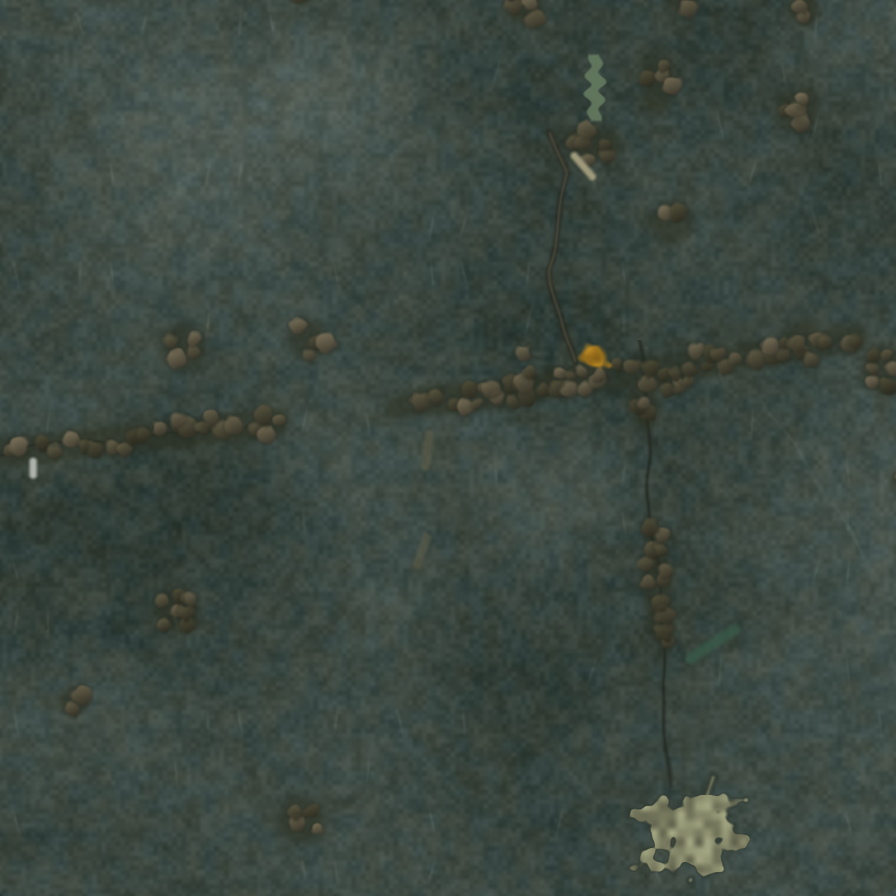
Give the GLSL for this texture, as a Shadertoy shader.

```glsl
// Weathered slate paving: mottled grey-green stone crossed by two soil-filled seams.
// Layered value noise makes the stone; a density field decides where a jittered
// grid drops earth crumbs, and distance functions add twigs, leaves and scratches.

float hash(vec2 p) {
    vec3 q = fract(vec3(p.xyx) * 0.1031);
    q += dot(q, q.yzx + 33.33);
    return fract((q.x + q.y) * q.z);
}

float noise(vec2 p) {
    vec2 i = floor(p), f = fract(p);
    f = f * f * (3.0 - 2.0 * f);
    return mix(mix(hash(i), hash(i + vec2(1, 0)), f.x),
               mix(hash(i + vec2(0, 1)), hash(i + vec2(1, 1)), f.x), f.y);
}

float fbm(vec2 p) {
    float sum = 0.0, amp = 0.53;
    for (int i = 0; i < 4; i++) {
        sum += amp * noise(p);
        p = mat2(1.6, 1.2, -1.2, 1.6) * p + 17.3;
        amp *= 0.5;
    }
    return sum;
}

float segment(vec2 p, vec2 a, vec2 b) {
    vec2 d = b - a;
    return length(p - a - d * clamp(dot(p - a, d) / dot(d, d), 0.0, 1.0));
}

// Soft round spot, 1 at its centre
float spot(vec2 p, vec2 centre, vec2 size) {
    vec2 d = (p - centre) / size;
    return exp(-dot(d, d));
}

float cover(float dist, float soft) { return 1.0 - smoothstep(-soft, soft, dist); }

float seamY(float x) { return 0.495 + 0.1 * x + 0.035 * x * x; }
float jointX(float y) { return 0.715 + 0.073 * (0.6 - y); }

// How much loose earth lies at p
float earth(vec2 p) {
    float seam = exp(-pow((p.y - seamY(p.x)) / 0.017, 2.0));
    seam *= smoothstep(0.4, 0.62, noise(vec2(p.x * 11.0 + 2.0, 4.0)) + spot(p, vec2(0.65, 0.59), vec2(0.07)));
    float joint = exp(-pow((p.x - jointX(p.y)) / 0.017, 2.0)) * step(p.y, 0.61);
    joint *= max(spot(p, vec2(0.74, 0.34), vec2(0.1, 0.08)), spot(p, vec2(0.72, 0.56), vec2(0.1, 0.05)));
    // Scattered clumps, commoner towards the upper right
    vec2 cell = floor(p / 0.135);
    vec2 centre = (cell + 0.3 + 0.4 * vec2(hash(cell + 5.0), hash(cell + 9.0))) * 0.135;
    float chance = 0.24 + 0.36 * smoothstep(0.45, 0.65, p.x) * smoothstep(0.55, 0.7, p.y);
    float clump = step(hash(cell + 31.0), chance) * spot(p, centre, vec2(0.014 + 0.014 * hash(cell + 2.0)));
    float upper = spot(p, vec2(0.66, 0.84), vec2(0.035, 0.018)) + spot(p, vec2(0.735, 0.91), vec2(0.02, 0.04));
    return max(max(seam, joint), max(clump, upper));
}

// Overlapping rounded crumbs on a jittered grid
vec3 addCrumbs(vec3 col, vec2 p) {
    const float size = 0.017;
    vec2 home = floor(p / size);
    for (int y = -1; y <= 1; y++)
    for (int x = -1; x <= 1; x++) {
        vec2 id = home + vec2(x, y);
        vec2 centre = (id + 0.15 + 0.7 * vec2(hash(id), hash(id + 71.0))) * size;
        float present = step(0.3 + 0.45 * hash(id + 13.0), earth(centre));
        vec2 d = p - centre;
        float radius = 0.006 + 0.005 * hash(id + 23.0);
        float dist = length(d) - radius + 0.005 * (noise(p * 130.0) - 0.5);
        vec3 tint = mix(vec3(0.25, 0.24, 0.17), vec3(0.43, 0.39, 0.31), hash(id + 47.0));
        tint *= 0.95 + 0.28 * (d.y - d.x * 0.4) / radius;
        col = mix(col, vec3(0.15, 0.17, 0.13), 0.35 * present * cover(dist - 0.002, 0.005));
        col = mix(col, tint, 0.8 * present * cover(dist, 0.0028));
    }
    return col;
}

void mainImage(out vec4 fragColor, in vec2 fragCoord) {
    vec2 p = fragCoord / iResolution.xy;
    vec2 warp = p + 0.012 * (vec2(noise(p * 22.0), noise(p * 22.0 + 50.0)) - 0.5);

    // Stone: pale worn patches, mottling and fine grain
    float pale = spot(p, vec2(0.36, 0.89), vec2(0.13, 0.09)) + 0.75 * spot(p, vec2(0.19, 0.79), vec2(0.13, 0.1))
               + 0.8 * spot(p, vec2(0.59, 0.47), vec2(0.1, 0.075)) + 0.45 * spot(p, vec2(1.0, 0.22), vec2(0.2, 0.3));
    float tone = 0.07 * pale * (0.6 + 0.8 * fbm(p * 8.0)) + 0.14 * (fbm(p * 5.0 + 3.0) - 0.5);
    tone += 0.05 * (noise(p * 75.0) - 0.5) + 0.055 * (noise(p * 190.0) - 0.5);
    vec3 col = vec3(0.222, 0.271, 0.246) + tone;
    col += vec3(-0.012, 0.0, 0.014) * (2.0 * noise(p * 60.0 + 8.0) - 1.0);

    // Short faint scuffs
    vec2 scuffCell = floor(p * vec2(28, 18));
    vec2 scuff = fract(p * vec2(28, 18)) - 0.5;
    scuff.x += scuff.y * (hash(scuffCell) - 0.5);
    col += 0.06 * step(0.86, hash(scuffCell + 3.0)) * cover(abs(scuff.x) - 0.03, 0.07) * cover(abs(scuff.y) - 0.2, 0.2);

    // Seams with their dark cracks and damp soil
    float crack = cover(abs(warp.y - seamY(p.x)) - 0.001, 0.003) * (1.0 - smoothstep(0.2, 0.36, p.x));
    float split = cover(abs(warp.x - jointX(p.y)) - 0.0015, 0.003) * smoothstep(0.11, 0.13, p.y) * step(p.y, 0.62);
    col = mix(col, vec3(0.11, 0.13, 0.1), 0.75 * max(crack, split));
    col = mix(col, vec3(0.17, 0.18, 0.12), 0.5 * smoothstep(0.1, 0.7, earth(p)));
    col = addCrumbs(col, p);

    // Curved twig and crooked pale scratch
    float twig = min(segment(warp, vec2(0.612, 0.85), vec2(0.63, 0.81)), segment(warp, vec2(0.63, 0.81), vec2(0.615, 0.7)));
    twig = min(twig, segment(warp, vec2(0.615, 0.7), vec2(0.637, 0.6)));
    col = mix(col, vec3(0.14, 0.14, 0.1), 0.5 * cover(twig - 0.004, 0.003));
    col = mix(col, vec3(0.32, 0.3, 0.24), 0.7 * cover(twig - 0.0012, 0.002));
    float scratch = min(segment(warp, vec2(0.85, 0.56), vec2(0.9, 0.48)), segment(warp, vec2(0.9, 0.48), vec2(0.96, 0.38)));
    col = mix(col, vec3(0.4, 0.46, 0.44), 0.5 * cover(scratch - 0.0015, 0.003) * noise(p * 40.0));

    // Dry blades, a fallen sliver and a white fleck
    float blade = min(segment(p, vec2(0.475, 0.48), vec2(0.479, 0.515)), segment(p, vec2(0.466, 0.37), vec2(0.476, 0.4)));
    col = mix(col, vec3(0.36, 0.36, 0.28), 0.6 * cover(blade - 0.005, 0.003));
    col = mix(col, vec3(0.62, 0.6, 0.48), cover(segment(p, vec2(0.641, 0.826), vec2(0.661, 0.803)) - 0.004, 0.003));
    col = mix(col, vec3(0.68, 0.7, 0.67), cover(segment(p, vec2(0.037, 0.47), vec2(0.037, 0.485)) - 0.004, 0.003));

    // Lobed green leaf, dull green leaf and yellow petal
    vec2 leaf = p - vec2(0.664, 0.902);
    float lobes = 0.004 + 0.01 * pow(abs(sin(leaf.y * 150.0 + sign(leaf.x) * 0.5)), 2.0) * (1.0 - abs(leaf.y) * 18.0);
    col = mix(col, vec3(0.4, 0.49, 0.38), 0.85 * cover(max(abs(leaf.x) - lobes, abs(leaf.y) - 0.037), 0.002));
    col = mix(col, vec3(0.22, 0.36, 0.29), 0.7 * cover(segment(warp, vec2(0.775, 0.265), vec2(0.82, 0.295)) - 0.006, 0.004));
    float petal = length((warp - vec2(0.665, 0.603)) * vec2(0.7, 1.1)) - 0.012 + 0.008 * (noise(p * 110.0) - 0.5);
    col = mix(col, vec3(0.66, 0.48, 0.12) * (0.7 + 0.5 * noise(p * 90.0)), cover(petal, 0.003));

    // Ragged pale dead leaf with its stalk
    vec2 dry = p - vec2(0.772, 0.07);
    float rag = length(dry * vec2(0.8, 1.1)) - 0.04 + 0.05 * (noise(p * 65.0) - 0.5) + 0.016 * (noise(p * 140.0) - 0.5);
    rag = min(rag, segment(p, vec2(0.785, 0.1), vec2(0.796, 0.132)) - 0.001);
    col = mix(col, vec3(0.15, 0.18, 0.14), 0.45 * cover(rag - 0.004, 0.006));
    col = mix(col, vec3(0.53, 0.54, 0.42) * (0.72 + 0.5 * noise(p * 100.0)), cover(rag, 0.003));

    fragColor = vec4(clamp(col, 0.0, 1.0), 1.0);
}
```
